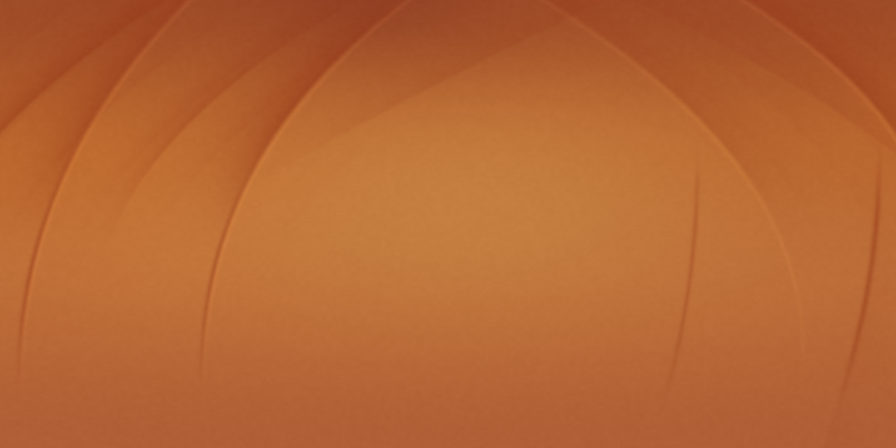
Write a Shadertoy shader that draws this background.

```glsl
float hash(vec2 p) {
    vec3 q = fract(vec3(p.xyx) * 0.1031);
    q += dot(q, q.yzx + 33.33);
    return fract((q.x + q.y) * q.z);
}

float noise(vec2 p) {
    vec2 i = floor(p), f = fract(p);
    f = f * f * (3.0 - 2.0 * f);
    return mix(mix(hash(i), hash(i + vec2(1, 0)), f.x),
               mix(hash(i + vec2(0, 1)), hash(i + vec2(1, 1)), f.x), f.y);
}

// Signed distance to x = arc.x + arc.z * (y - arc.y)^arc.w
float arcDistance(vec2 p, vec4 arc) {
    float h = max(p.y - arc.y, 0.0001);
    float slope = arc.z * arc.w * pow(h, arc.w - 1.0);
    return (p.x - arc.x - arc.z * pow(h, arc.w)) / sqrt(1.0 + slope * slope);
}

// Shade that is crisp at the arc and fades away on its positive side
float fold(float d, float width) {
    return smoothstep(-0.004, 0.007, d) * exp(-max(d, 0.0) / width);
}

float thread(float d, float width) {
    return exp(-d * d / (width * width));
}

// Warm vertical gradient with a soft central glow
vec3 backdrop(vec2 p) {
    vec3 c = mix(vec3(0.69, 0.37, 0.21), vec3(0.735, 0.42, 0.215), smoothstep(0.0, 0.42, p.y));
    c = mix(c, vec3(0.73, 0.40, 0.18), smoothstep(0.4, 0.68, p.y));
    c = mix(c, vec3(0.62, 0.295, 0.155), smoothstep(0.63, 1.02, p.y));
    vec2 g = (p - vec2(1.04, 0.54)) / vec2(0.62, 0.27);
    c = mix(c, vec3(0.78, 0.51, 0.26), 0.85 * exp(-dot(g, g)));
    vec2 left = (p - vec2(0.28, 0.52)) / vec2(0.4, 0.25);
    return c + vec3(0.025, 0.02, 0.0) * exp(-dot(left, left));
}

void mainImage(out vec4 fragColor, in vec2 fragCoord) {
    vec2 p = fragCoord / iResolution.y;
    p.x *= 2.0 * iResolution.y / iResolution.x;
    vec3 color = backdrop(p);
    vec3 rust = vec3(0.60, 0.235, 0.105);
    vec3 ember = vec3(0.55, 0.24, 0.14);
    float upper = smoothstep(0.40, 0.78, p.y);

    // Main petal edges
    float leftOuter = arcDistance(p, vec4(0.04, 0.1, 0.478, 2.31));
    float leftInner = arcDistance(p, vec4(0.447, 0.09, 0.573, 2.5));
    float rightInner = arcDistance(p, vec4(1.80, 0.2, -0.94, 2.19));
    float rightOuter = arcDistance(p, vec4(2.1, 0.35, -1.2, 2.37));
    color = mix(color, rust, 0.60 * upper * fold(-leftOuter, 0.065));
    color = mix(color, rust, 0.72 * upper * fold(-leftInner, 0.065));
    color = mix(color, rust, 0.36 * upper * fold(rightInner, 0.08));
    color = mix(color, rust, 0.60 * upper * fold(rightOuter, 0.07));

    // Inner folds and the broad sweep across the top
    float leftMiddle = arcDistance(p, vec4(0.2, 0.2, 1.008, 2.33));
    float leftCorner = arcDistance(p, vec4(-0.2, 0.3, 1.11, 1.87));
    float sweep = arcDistance(p, vec4(0.3, 0.4, 1.915, 1.17));
    float rightSweep = arcDistance(p, vec4(2.2, 0.4, -1.79, 1.6));
    color = mix(color, rust, 0.45 * upper * fold(-leftMiddle, 0.035));
    color = mix(color, rust, 0.60 * upper * fold(-leftCorner, 0.04));
    color = mix(color, rust, 0.24 * smoothstep(0.55, 0.85, p.y) * fold(-sweep, 0.07));
    color = mix(color, rust, 0.20 * upper * fold(rightSweep, 0.06));

    // Fine fanned streaks
    for (int i = 0; i < 5; i++) {
        float t = float(i);
        float a = arcDistance(p, vec4(-0.35 + 0.16 * t, 0.25, 0.95 + 0.06 * t, 2.0));
        float b = arcDistance(p, vec4(1.86 + 0.13 * t, 0.3, -1.25, 2.0));
        float strength = 0.07 + 0.10 * hash(vec2(t, 7.0));
        color = mix(color, rust, strength * upper * (fold(-a, 0.025) + 0.6 * fold(b, 0.03)));
    }

    // Dark crown
    vec2 crown = (p - vec2(0.84, 1.04)) / vec2(0.28, 0.15);
    color = mix(color, ember, 0.65 * exp(-dot(crown, crown)));

    // Thin stems and pale rims
    float lower = smoothstep(0.08, 0.4, p.y);
    float stems = 0.48 * thread(leftOuter, 0.006) + 0.42 * thread(leftInner, 0.006);
    color = mix(color, rust, stems * lower * (1.0 - 0.5 * upper));
    float rims = thread(leftOuter - 0.008, 0.005) + thread(leftInner - 0.008, 0.005)
               + 0.7 * thread(rightInner + 0.007, 0.005) + thread(rightOuter + 0.007, 0.005);
    color += vec3(0.035, 0.025, 0.015) * rims * lower;

    // Right stems bend inward as they descend
    vec2 down = vec2(p.x, -p.y);
    float stemA = arcDistance(down, vec4(1.557, -0.65, -0.264, 2.1));
    float stemB = arcDistance(down, vec4(1.963, -0.67, -0.3, 2.1));
    float stemFade = smoothstep(0.03, 0.3, p.y) * (1.0 - smoothstep(0.5, 0.7, p.y));
    color = mix(color, rust, stemFade * (0.32 * thread(stemA, 0.006) + 0.5 * thread(stemB, 0.007)));
    color = mix(color, rust, 0.10 * (1.0 - smoothstep(0.3, 0.65, p.y)) * fold(stemB, 0.09));

    // Paper grain
    float grain = noise(p * vec2(150.0, 220.0)) + noise(p * 90.0) - 1.0;
    color += 0.009 * grain;
    fragColor = vec4(clamp(color, 0.0, 1.0), 1.0);
}
```
